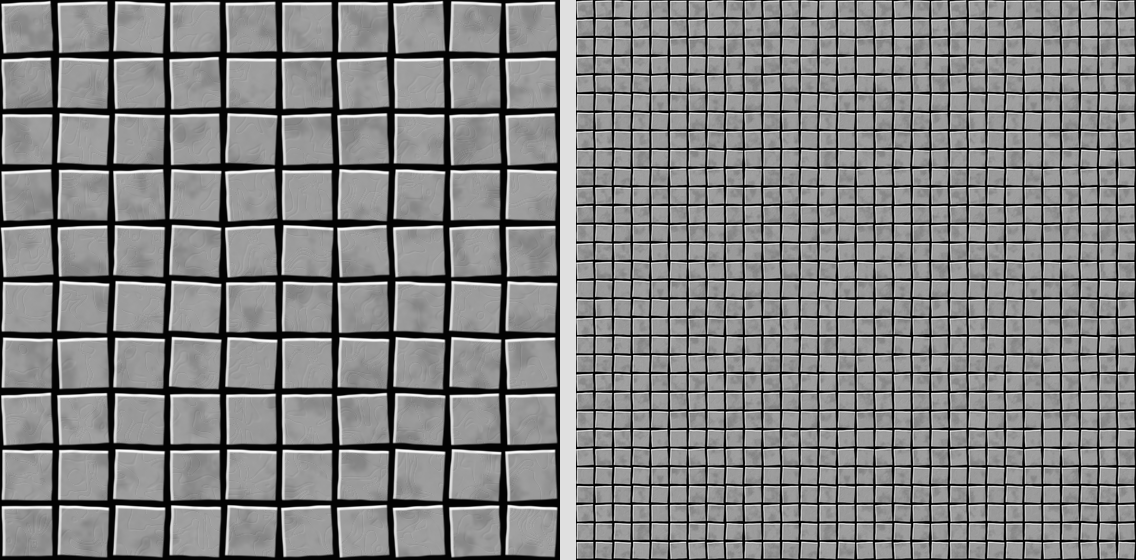
Left: one tile. Right: repeated 3 by 3.
A WebGL 1 fragment shader for this pattern:

```glsl
precision highp float;

uniform vec2 u_resolution;

vec2 hash2(vec2 p) {
  vec3 q = fract(p.xyx * vec3(0.1031, 0.1030, 0.0973));
  q += dot(q, q.yzx + 33.33);
  return fract((q.xx + q.yz) * q.zy);
}

float noise(vec2 p) {
  vec2 cell = floor(p);
  vec2 f = fract(p);
  f = f * f * (3.0 - 2.0 * f);
  float low = mix(hash2(cell).x, hash2(cell + vec2(1.0, 0.0)).x, f.x);
  float high = mix(hash2(cell + vec2(0.0, 1.0)).x, hash2(cell + 1.0).x, f.x);
  return mix(low, high, f.y);
}

float clouds(vec2 p) {
  float sum = 0.0;
  float weight = 0.55;
  for (int i = 0; i < 3; i++) {
    sum += weight * noise(p);
    p = p * 2.1 + 7.3;
    weight *= 0.5;
  }
  return sum;
}

// Thin curling contours of a warped noise field
float veins(vec2 p) {
  vec2 warp = vec2(noise(p * 0.8 + 3.7), noise(p * 0.8 + 19.1));
  float field = noise(p + 2.2 * warp);
  return 1.0 - smoothstep(0.0, 0.45, abs(sin(field * 10.0)));
}

void main() {
  vec2 grid = gl_FragCoord.xy / u_resolution * 10.0;
  vec2 id = mod(floor(grid), 10.0);
  vec2 rnd = hash2(id + 5.0);
  vec2 seed = 40.0 * hash2(id + 61.0);

  // Each tile is slightly turned and has uneven sides
  vec2 p = fract(grid) - vec2(0.488, 0.512);
  float angle = (rnd.x - 0.5) * 0.115;
  float c = cos(angle);
  float s = sin(angle);
  p = mat2(c, -s, s, c) * p;
  vec2 wobble = vec2(noise(p * 5.0 + seed), noise(p * 5.0 + seed + 11.0));
  vec2 edge = p + (wobble - 0.5) * 0.014;
  vec2 lit = vec2(edge.x, -edge.y) + 0.465;
  vec2 shaded = 0.465 - vec2(edge.x, -edge.y);

  // Mottled face with faint embossed veins
  vec2 q = p * 4.0 + seed;
  float relief = veins(q) - veins(q + vec2(0.09, -0.09));
  float stain = smoothstep(0.42, 0.8, clouds(p * 2.5 + seed + 23.0));
  float shade = 0.612 + 0.022 * (rnd.y - 0.5) - 0.085 * stain;
  shade += 0.028 * relief + 0.03 * (clouds(q * 2.0) - 0.48);

  // Bright bevel on the left and top sides
  vec2 bevel = 1.0 - smoothstep(0.045, 0.088, lit);
  float wear = 0.85 + 0.3 * noise(p * 7.0 + seed);
  shade = mix(shade, 0.92, bevel.x * 0.85 * min(wear, 1.0));
  shade = mix(shade, 0.98, bevel.y * min(wear, 1.0));

  // Soft falloff into the black joints
  vec2 rise = smoothstep(0.0, 0.036, lit);
  vec2 fall = smoothstep(0.0, 0.046, shaded);
  shade *= rise.x * rise.y * fall.x * fall.y;
  gl_FragColor = vec4(vec3(max(shade, 0.012)), 1.0);
}
```
